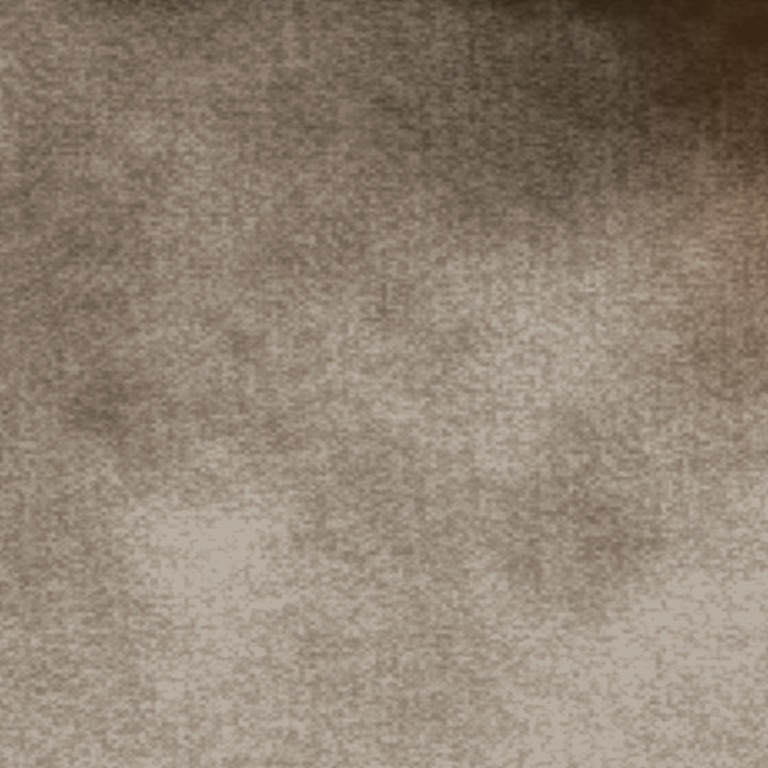
Give the GLSL for this texture, as a WebGL 2 fragment shader.

```glsl
#version 300 es
precision highp float;

uniform vec2 u_resolution;
out vec4 fragColor;

// Tones, dark to light
const vec3 UMBER = vec3(0.20, 0.15, 0.10);
const vec3 BROWN = vec3(0.35, 0.30, 0.25);
const vec3 TAUPE = vec3(0.54, 0.48, 0.42);
const vec3 STONE = vec3(0.72, 0.68, 0.63);
const vec3 RUST_TINT = vec3(0.025, 0.0, -0.02);

// Brightness layout
const float LOW_TONE = 0.68;
const float HIGH_TONE = 0.55;
const float CORNER_DEPTH = 0.21;
const float EDGE_DEPTH = 0.07;

// Mottling and grain
const float PATCH_SCALE = 4.5;
const float PATCH_DEPTH = 0.30;
const float BLOTCH_SCALE = 22.0;
const float BLOTCH_DEPTH = 0.10;
const vec2 GRAIN_SCALE = vec2(140.0, 175.0);
const float GRAIN_DEPTH = 0.13;
const vec2 FINE_SCALE = vec2(230.0, 260.0);
const float FINE_DEPTH = 0.07;
const vec2 THREAD_SCALE = vec2(28.0, 190.0);
const float THREAD_DEPTH = 0.045;

float hash(vec2 p) {
    return fract(sin(dot(p, vec2(127.1, 311.7))) * 43758.5453);
}

float noise(vec2 p) {
    vec2 cell = floor(p);
    vec2 f = fract(p);
    f = f * f * (3.0 - 2.0 * f);
    float low = mix(hash(cell), hash(cell + vec2(1.0, 0.0)), f.x);
    float high = mix(hash(cell + vec2(0.0, 1.0)), hash(cell + 1.0), f.x);
    return mix(low, high, f.y);
}

float fbm(vec2 p) {
    float sum = 0.0;
    float weight = 0.5;
    for (int i = 0; i < 5; i++) {
        sum += weight * noise(p);
        p = mat2(0.8, 0.6, -0.6, 0.8) * p * 2.03 + 17.3;
        weight *= 0.5;
    }
    return sum;
}

// Soft elliptical shadow, 1 at its centre
float shadow(vec2 p, vec2 centre, vec2 radius) {
    vec2 d = (p - centre) / radius;
    return exp(-dot(d, d));
}

// Broad light and shade
float shading(vec2 p) {
    float tone = mix(LOW_TONE, HIGH_TONE, smoothstep(0.05, 0.85, p.y));
    tone -= CORNER_DEPTH * smoothstep(0.60, 0.90, p.y) * smoothstep(0.08, 0.75, p.x);
    tone -= EDGE_DEPTH * smoothstep(0.78, 1.0, p.x) * smoothstep(0.1, 0.7, p.y);
    tone -= 0.17 * shadow(p, vec2(0.63, 1.03), vec2(0.25, 0.07));
    tone -= 0.12 * shadow(p, vec2(0.24, 1.01), vec2(0.12, 0.06));
    tone -= 0.06 * shadow(p, vec2(0.34, 0.46), vec2(0.25, 0.07));
    tone -= 0.05 * shadow(p, vec2(0.82, 0.31), vec2(0.18, 0.05));
    return tone;
}

// Woven grain from stretched noise layers
float grain(vec2 p) {
    float g = GRAIN_DEPTH * (noise(p * GRAIN_SCALE) - 0.5);
    g += FINE_DEPTH * (noise(p * FINE_SCALE + 41.0) - 0.5);
    g += THREAD_DEPTH * (noise(p * THREAD_SCALE + 7.0) - 0.5);
    g += 0.5 * THREAD_DEPTH * (noise(p * THREAD_SCALE.yx + 23.0) - 0.5);
    return g;
}

vec3 ramp(float tone) {
    vec3 colour = mix(UMBER, BROWN, clamp((tone - UMBER.r) / (BROWN.r - UMBER.r), 0.0, 1.0));
    colour = mix(colour, TAUPE, clamp((tone - BROWN.r) / (TAUPE.r - BROWN.r), 0.0, 1.0));
    return mix(colour, STONE, clamp((tone - TAUPE.r) / (STONE.r - TAUPE.r), 0.0, 1.0));
}

void main() {
    vec2 uv = gl_FragCoord.xy / u_resolution;

    // Ragged borders for the broad shading
    vec2 drift = vec2(fbm(uv * 6.0), fbm(uv * 6.0 + 31.0)) - 0.48;
    float tone = shading(uv + 0.14 * drift);

    // Worn patches, strongest at mid height
    float wear = mix(0.55, 1.0, smoothstep(0.05, 0.45, uv.y));
    tone += wear * PATCH_DEPTH * (fbm(uv * PATCH_SCALE + 3.7) - 0.48);
    tone += wear * BLOTCH_DEPTH * (fbm(uv * BLOTCH_SCALE + 11.0) - 0.48);

    // Grain fades in the deepest shade
    tone += grain(uv) * smoothstep(0.12, 0.40, tone);

    float rust = smoothstep(0.75, 1.0, uv.x) * smoothstep(0.3, 0.75, uv.y);
    fragColor = vec4(ramp(tone) + RUST_TINT * rust, 1.0);
}
```
